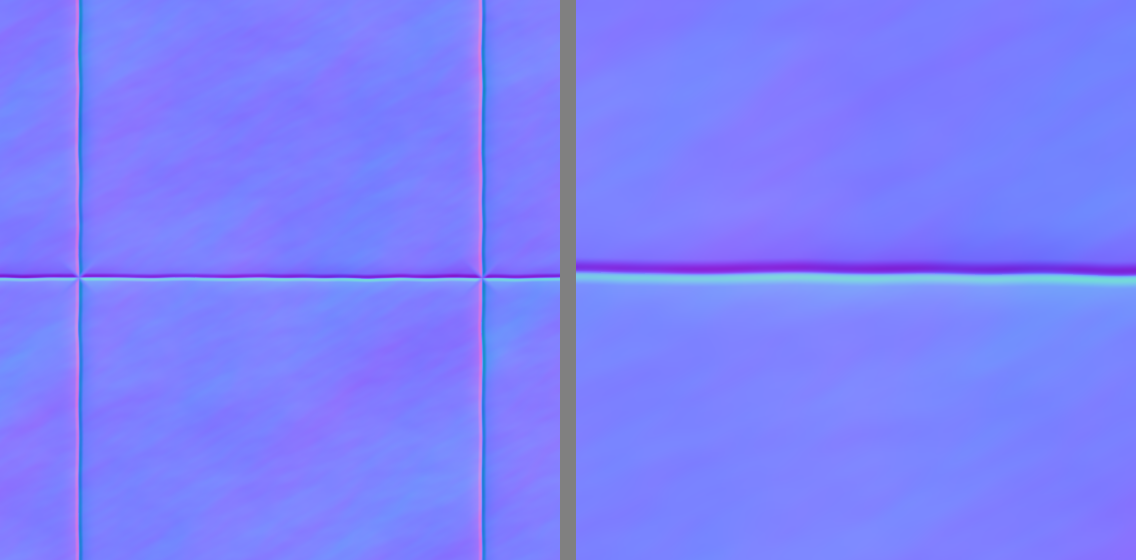
Left: the whole. Right: its middle third, enlarged.
Write a WebGL 1 fragment shader that draws this texture map.

```glsl
precision highp float;
// Tangent-space normal map of large square stone tiles with thin grooved joints.
// Surface slopes come from streaked gradient-noise height; each joint adds a
// mitred bevel (sharp core plus soft shoulder), then the slopes become a normal.
uniform vec2 u_resolution;

#define TILE_SIZE 0.72
#define JOINT_ORIGIN vec2(0.1405, 0.5035)
#define CORE_WIDTH 0.0062
#define CORE_TILT 0.62
#define SHOULDER_WIDTH 0.023
#define SHOULDER_TILT 0.32
#define JOINT_WOBBLE 0.0024
#define STREAK_ANGLE 0.8
#define STREAK_SCALE vec2(1.8, 3.9)
#define SURFACE_RELIEF 0.0175
#define OCTAVE_GAIN 0.34
#define MEAN_TILT vec2(-0.01, 0.0)

vec2 hash2(vec2 p) {
  vec2 k = vec2(dot(p, vec2(127.1, 311.7)), dot(p, vec2(269.5, 183.3)));
  return fract(sin(k) * 43758.55);
}

float cornerGradient(vec2 corner, vec2 offset) {
  float angle = 6.28318 * hash2(corner).x;
  return dot(vec2(cos(angle), sin(angle)), offset);
}

float gradientNoise(vec2 p) {
  vec2 i = floor(p);
  vec2 f = p - i;
  vec2 u = f * f * f * (f * (f * 6.0 - 15.0) + 10.0);
  vec2 e = vec2(1.0, 0.0);
  float low = mix(cornerGradient(i, f), cornerGradient(i + e.xy, f - e.xy), u.x);
  float high = mix(cornerGradient(i + e.yx, f - e.yx), cornerGradient(i + e.xx, f - e.xx), u.x);
  return mix(low, high, u.y);
}

// Streaks flatten towards the horizontal as they get finer.
float surfaceHeight(vec2 p) {
  float height = 0.0;
  float amplitude = SURFACE_RELIEF;
  float frequency = 1.0;
  float angle = STREAK_ANGLE;
  for (int octave = 0; octave < 5; octave++) {
    float c = cos(angle);
    float s = sin(angle);
    vec2 along = vec2(c * p.x + s * p.y, c * p.y - s * p.x);
    height += amplitude * gradientNoise(along * STREAK_SCALE * frequency + 17.3 * float(octave));
    amplitude *= OCTAVE_GAIN;
    frequency *= 2.03;
    angle -= 0.08;
  }
  return height;
}

vec2 surfaceTilt(vec2 p) {
  const float stepSize = 0.003;
  float h = surfaceHeight(p);
  return -vec2(surfaceHeight(p + vec2(stepSize, 0.0)) - h,
               surfaceHeight(p + vec2(0.0, stepSize)) - h) / stepSize;
}

// Slope towards a joint at signed distance d; other is the crossing joint's distance.
float bevelTilt(float d, float other, float wear) {
  float a = abs(d);
  float side = -d / sqrt(d * d + 0.0000016);
  float width = CORE_WIDTH * (d > 0.0 ? 1.1 : 0.95);
  float core = 1.0 - smoothstep(width * 0.35, width * 1.4, a);
  core *= d > 0.0 ? 1.2 : 1.0;
  float reach = a / SHOULDER_WIDTH;
  float shoulder = exp(-reach * (0.6 + reach)) * wear;
  float mitre = smoothstep(-0.004, 0.008, abs(other) - a);
  return side * mitre * (CORE_TILT * core + SHOULDER_TILT * shoulder * (1.0 - 0.7 * core));
}

void main() {
  vec2 p = gl_FragCoord.xy / u_resolution;

  // Slightly wavering joints around a square grid
  vec2 wobble = JOINT_WOBBLE * vec2(gradientNoise(vec2(p.y * 16.0, 3.7)),
                                    gradientNoise(vec2(p.x * 16.0, 8.4)));
  vec2 cell = (p + wobble - JOINT_ORIGIN) / TILE_SIZE;
  vec2 toJoint = (fract(cell + 0.5) - 0.5) * TILE_SIZE;
  vec2 tileSeed = hash2(floor(cell) + 5.0);

  // Shoulder strength varies by tile and along each edge
  vec2 wear = 0.75 + 0.4 * tileSeed;
  wear += 0.5 * vec2(gradientNoise(vec2(p.y * 7.0, 21.6)),
                     gradientNoise(vec2(p.x * 7.0, 34.3)));

  vec2 tilt = MEAN_TILT + surfaceTilt(p + tileSeed * 9.0);
  tilt += vec2(bevelTilt(toJoint.x, toJoint.y, wear.x),
               bevelTilt(toJoint.y, toJoint.x, wear.y));

  // Pack the unit normal into colour
  float up = sqrt(max(1.0 - dot(tilt, tilt), 0.0));
  gl_FragColor = vec4(0.5 + 0.5 * vec3(tilt, up), 1.0);
}
```
